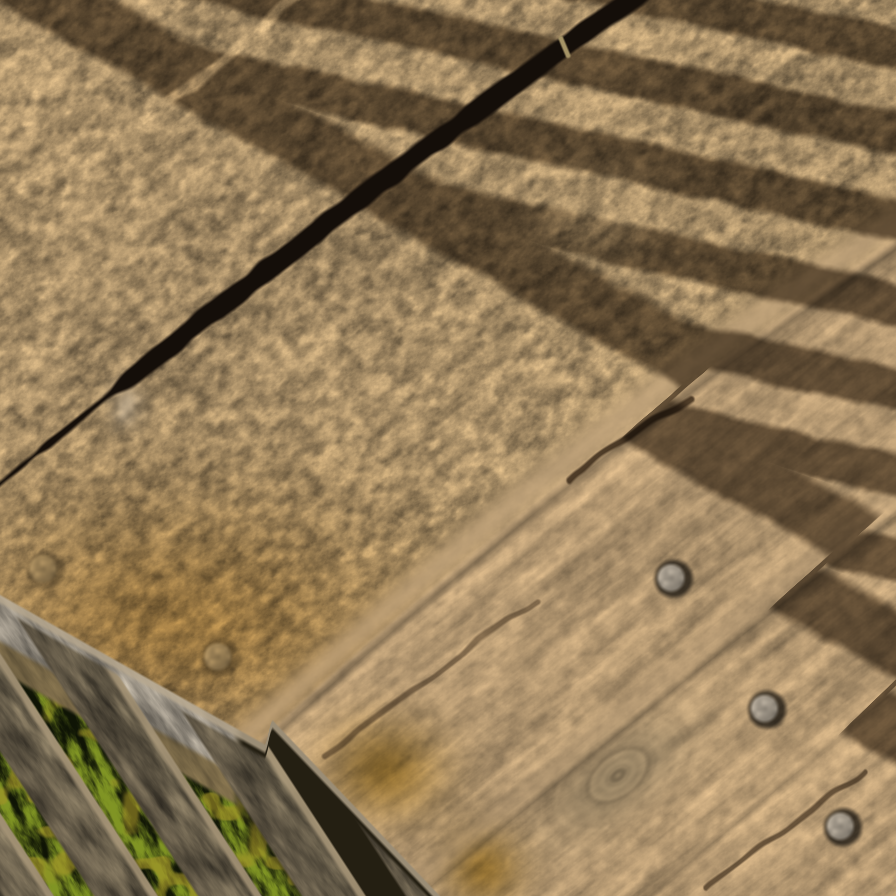
Reproduce this texture procedurally as a WebGL 1 fragment shader.

```glsl
precision highp float;
uniform vec2 u_resolution;

float hash(vec2 p) {
  vec3 q = fract(vec3(p.xyx) * 0.1031);
  q += dot(q, q.yzx + 33.33);
  return fract((q.x + q.y) * q.z);
}

float noise(vec2 p) {
  vec2 i = floor(p), f = fract(p);
  f = f * f * (3.0 - 2.0 * f);
  return mix(mix(hash(i), hash(i + vec2(1, 0)), f.x),
             mix(hash(i + vec2(0, 1)), hash(i + vec2(1, 1)), f.x), f.y);
}

float fbm(vec2 p) {
  float sum = 0.0, gain = 0.53;
  for (int i = 0; i < 4; i++) {
    sum += gain * noise(p);
    p = mat2(1.6, 1.2, -1.2, 1.6) * p + 7.3;
    gain *= 0.5;
  }
  return sum;
}

// Signed height over a bowed seam, measured across the boards
float seam(vec2 p, vec2 a, vec2 b, float bow) {
  float t = (p.x - a.x) / (b.x - a.x);
  return (p.y - mix(a.y, b.y, t) - 4.0 * bow * t * (1.0 - t)) * 0.785;
}

float stroke(vec2 p, vec2 a, vec2 b, float width) {
  vec2 ab = b - a;
  float t = clamp(dot(p - a, ab) / dot(ab, ab), 0.0, 1.0);
  return 1.0 - smoothstep(width * 0.4, width * 1.4, length(p - a - ab * t));
}

float blob(vec2 p, vec2 c, vec2 r) {
  vec2 d = (p - c) / r;
  return exp(-dot(d, d));
}

float below(float d, float soft) {
  return 1.0 - smoothstep(-soft, soft, d);
}

// Slatted shade; each lower board shifts its slanted border
float slatShade(vec2 p, float board, float wobble) {
  float border = p.y - 0.995 + 0.5625 * p.x + 0.095 * board + wobble;
  float row = 12.26 - 10.52 * p.y - 2.315 * p.x + wobble * 9.0;
  float slat = 1.0 - smoothstep(0.19, 0.31, abs(fract(row + 0.5) - 0.5));
  return smoothstep(-0.008, 0.008, border) * max(slat, below(border - 0.077, 0.01));
}

vec3 bolt(vec3 col, vec2 d, vec3 metal, float rimDark) {
  float r = length(d);
  col *= 1.0 - rimDark * below(length(d - vec2(0.003, -0.001)) - 0.021, 0.004);
  float light = 0.9 + 14.0 * dot(d, vec2(-0.7, 0.7)) + 0.25 * (noise(d * 160.0 + 9.0) - 0.5);
  return mix(col, metal * light, below(r - 0.015, 0.003));
}

vec3 deck(vec2 p) {
  vec2 g = vec2(dot(p, vec2(0.785, 0.62)), dot(p, vec2(-0.62, 0.785)));
  float gap = seam(p, vec2(0.0, 0.46), vec2(0.703, 1.0), 0.01);
  float s2 = seam(p, vec2(0.31, 0.193), vec2(1.0, 0.733), 0.022);
  float s3 = seam(p, vec2(0.48, 0.02), vec2(1.0, 0.434), 0.004);
  float s4 = seam(p, vec2(0.716, 0.0), vec2(1.0, 0.238), 0.0);
  float lower = below(s2, 0.004);
  float board = lower + below(s3, 0.004) + below(s4, 0.004);

  // Rough upper boards and streaked lower boards
  float speck = fbm(g * vec2(75.0, 105.0)) - 0.5;
  float streak = fbm(g * vec2(7.0, 75.0)) - 0.5;
  float cloud = fbm(p * 7.0) - 0.5;
  vec3 col = mix(vec3(0.65, 0.55, 0.40), vec3(0.70, 0.59, 0.44), lower);
  float rough = mix(1.0, 0.4, lower) * (1.0 - 0.65 * below(abs(s2 - 0.015) - 0.02, 0.02));
  col *= 1.0 + 0.85 * speck * rough + mix(0.25, 0.5, lower) * streak + 0.2 * cloud;

  // Stains, worn patches and a knot
  float damp = blob(p, vec2(0.2, 0.3), vec2(0.25, 0.14)) * (1.0 - lower);
  col *= mix(vec3(1.0), vec3(0.84, 0.77, 0.58), damp);
  float moss = blob(p, vec2(0.43, 0.14), vec2(0.06, 0.05)) + blob(p, vec2(0.54, 0.03), vec2(0.04));
  col *= mix(vec3(1.0), vec3(0.77, 0.7, 0.42), min(moss, 1.0) * lower);
  vec2 k = g - vec2(0.625, -0.322);
  float knot = exp(-dot(k * vec2(11.0, 25.0), k * vec2(11.0, 25.0)));
  float rings = noise(vec2(length(k * vec2(1.0, 1.7)) * 150.0, 4.0));
  col = mix(col, vec3(0.49, 0.43, 0.33) * (0.75 + 0.5 * rings), 0.75 * knot);

  // Rounded pale board edges and cracks
  float pale = blob(vec2(s2, 0), vec2(0.014, 0), vec2(0.016, 1)) + 0.6 * blob(vec2(s3, 0), vec2(0.008, 0), vec2(0.014, 1));
  col = mix(col, vec3(0.78, 0.66, 0.50), 0.65 * min(pale, 1.0));
  col *= 1.0 - 0.3 * below(abs(s2 + 0.009) - 0.004, 0.006);
  col *= 1.0 - 0.25 * below(abs(s3 + 0.008) - 0.003, 0.005);
  col *= 1.0 - 0.2 * below(abs(s4 + 0.006) - 0.003, 0.005);
  vec2 q = p + 0.008 * (vec2(noise(g * 30.0), noise(g * 30.0 + 8.0)) - 0.5);
  float crack = stroke(q, vec2(0.635, 0.465), vec2(0.77, 0.555), 0.004);
  crack = max(crack, 0.6 * stroke(q, vec2(0.36, 0.155), vec2(0.6, 0.33), 0.0035));
  crack = max(crack, 0.8 * stroke(q, vec2(0.79, 0.01), vec2(0.965, 0.14), 0.003));
  col = mix(col, vec3(0.2, 0.14, 0.08), 0.8 * crack);
  float scratch = stroke(q, vec2(0.17, 0.87), vec2(0.34, 1.01), 0.006) + 0.5 * stroke(q, vec2(0.0, 0.78), vec2(0.17, 0.87), 0.005);

  // Cast shade with a weathered break
  float shade = slatShade(p, board, 0.012 * (fbm(p * 35.0) - 0.5));
  shade *= 1.0 - 0.5 * blob(p, vec2(0.66, 0.76), vec2(0.06, 0.045)) - 0.45 * scratch;
  col *= mix(vec3(1.0), vec3(0.52, 0.49, 0.45), shade);
  col *= 1.0 + 0.2 * scratch;

  // Bolts on two lines
  for (int i = 0; i < 3; i++) {
    float n = float(i);
    vec2 c = vec2(0.749 + 0.114 * n - 0.0098 * n * n, 0.355 - 0.153 * n + 0.0072 * n * n);
    col = bolt(col, p - c, vec3(0.68, 0.64, 0.58), 0.65);
    if (i < 2) col = bolt(col, p - vec2(0.048 + 0.195 * n, 0.365 - 0.098 * n), vec3(0.65, 0.54, 0.36), 0.25);
  }

  // Open gap with a frayed lower end
  float width = mix(0.003, 0.011, smoothstep(0.11, 0.16, p.x)) + 0.004 * (noise(g * 45.0) - 0.5);
  col = mix(col, vec3(0.62, 0.56, 0.47) * (0.6 + 0.8 * noise(p * 110.0)), 0.75 * blob(p, vec2(0.14, 0.547), vec2(0.018, 0.024)));
  col = mix(col, vec3(0.08, 0.055, 0.035), below(abs(gap) - width, 0.0025));
  return mix(col, vec3(0.65, 0.58, 0.4), stroke(p, vec2(0.626, 0.957), vec2(0.634, 0.938), 0.003));
}

vec3 railing(vec2 p, float depth) {
  // Grass behind the slats
  float blade = fbm(vec2(p.x + 0.45 * p.y, p.y * 0.4) * 95.0);
  vec3 col = mix(vec3(0.06, 0.08, 0.02), vec3(0.5, 0.58, 0.14), smoothstep(0.28, 0.75, blade));
  col = mix(col, vec3(0.65, 0.58, 0.16), 0.6 * smoothstep(0.6, 0.8, noise(p * 55.0)));
  float across = p.x + 0.65 * p.y;
  col = mix(col, vec3(0.14, 0.12, 0.07), smoothstep(0.32, 0.36, across));

  // Cross rail and its tan underside
  float grain = fbm(vec2(p.x + 0.65 * p.y, p.y * 0.35) * 85.0);
  float left = below(p.x - 0.265, 0.008);
  col = mix(col, vec3(0.51, 0.44, 0.30) * (0.65 + 0.6 * grain), left * below(depth - 0.085, 0.004));
  col = mix(col, vec3(0.58, 0.55, 0.50) * (0.5 + grain), left * below(depth - 0.052, 0.004));

  // Repeated slats with bright right edges
  float cell = fract((across - 0.062) / 0.116);
  float slat = smoothstep(0.35, 0.39, cell) * below(cell - 0.985, 0.015) * smoothstep(0.012, 0.018, depth);
  vec3 wood = mix(vec3(0.29, 0.26, 0.21), vec3(0.43, 0.39, 0.31), cell) * (0.4 + 1.2 * grain);
  wood = mix(wood, vec3(0.67, 0.60, 0.48), 0.8 * smoothstep(0.87, 0.93, cell));
  col = mix(col, wood, slat);
  return mix(col, vec3(0.72, 0.66, 0.56), 0.8 * below(depth - 0.009, 0.003));
}

void main() {
  vec2 p = gl_FragCoord.xy / u_resolution;
  float edge = mix(0.336 - 0.565 * p.x, 0.5155 - 1.05 * p.x, smoothstep(0.295, 0.305, p.x));
  float depth = edge - p.y;
  vec3 col = mix(deck(p), railing(p, depth), smoothstep(-0.002, 0.002, depth));
  gl_FragColor = vec4(clamp(col, 0.0, 1.0), 1.0);
}
```
